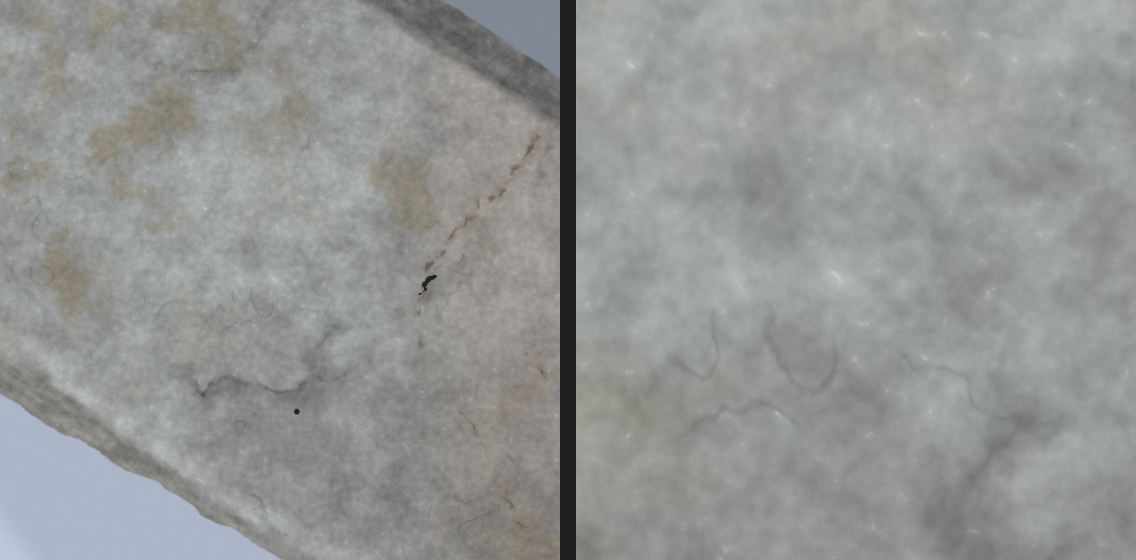
Left: the whole. Right: its middle third, enlarged.
A Shadertoy shader for this texture:

```glsl
#define PALE_STONE vec3(0.632, 0.650, 0.652)
#define GREY_STONE vec3(0.550, 0.556, 0.552)
#define WARM_STONE vec3(0.590, 0.566, 0.546)
#define STAIN vec3(0.505, 0.470, 0.395)
#define SIDE_FACE vec3(0.430, 0.426, 0.418)
#define CRACK_TONE vec3(0.300, 0.275, 0.250)
#define BACKDROP vec3(0.670, 0.710, 0.780)
#define STAIN_SCALE 7.0
#define GRAIN_SCALE 75.0
#define GRAIN_AMOUNT 0.060
#define MOTTLE_AMOUNT 0.065
#define EDGE_SOFTNESS 0.003

vec2 gradient(vec2 cell) {
    vec3 h = fract(vec3(cell.xyx) * vec3(0.1031, 0.1030, 0.0973));
    h += dot(h, h.yzx + 33.33);
    float angle = 6.2832 * fract((h.x + h.y) * h.z);
    return vec2(cos(angle), sin(angle));
}

float gradientNoise(vec2 p) {
    vec2 i = floor(p), f = fract(p);
    vec2 u = f * f * f * (f * (f * 6.0 - 15.0) + 10.0);
    vec2 e = vec2(0.0, 1.0);
    float low = mix(dot(gradient(i), f), dot(gradient(i + e.yx), f - e.yx), u.x);
    float high = mix(dot(gradient(i + e.xy), f - e.xy), dot(gradient(i + e.yy), f - e.yy), u.x);
    return mix(low, high, u.y);
}

float fbm(vec2 p) {
    float sum = 0.0, amplitude = 0.8;
    for (int i = 0; i < 5; i++) {
        sum += amplitude * gradientNoise(p);
        p = mat2(1.6, 1.2, -1.2, 1.6) * p + 7.3;
        amplitude *= 0.55;
    }
    return sum;
}

float segment(vec2 p, vec2 a, vec2 b) {
    vec2 ab = b - a;
    return length(p - a - ab * clamp(dot(p - a, ab) / dot(ab, ab), 0.0, 1.0));
}

float blob(vec2 p, vec2 center, vec2 radius) {
    vec2 q = (p - center) / radius;
    return exp(-dot(q, q));
}

float line(float d, float width) {
    return exp(-d * d / (width * width));
}

// Soft crease below a broken edge, with a lit lip just above it
vec3 addLedge(vec3 color, vec2 p, vec2 a, vec2 b, float strength) {
    float d = segment(p, a, b);
    float broken = smoothstep(-0.25, 0.3, gradientNoise(p * 32.0));
    float shade = 0.12 * line(segment(p + vec2(0.0, 0.009), a, b), 0.020) + 0.17 * broken * line(d, 0.005);
    float lip = line(segment(p - vec2(-0.005, 0.012), a, b), 0.009);
    return color * (1.0 - strength * shade) + 0.045 * strength * lip * broken;
}

vec3 topFace(vec2 p, vec2 w) {
    float broad = fbm(p * 5.0 + 3.0);
    float mottle = fbm(p * 19.0 + 11.0);

    // Pale centre, grey lower hollow, warm right flank
    float pale = 0.25 + 0.75 * blob(w, vec2(0.44, 0.62), vec2(0.25, 0.27))
        + 0.3 * blob(w, vec2(0.1, 0.72), vec2(0.25)) - 0.6 * blob(w, vec2(0.50, 0.25), vec2(0.2, 0.08));
    vec3 color = mix(GREY_STONE, PALE_STONE, clamp(pale + 0.9 * broad + 0.6 * mottle, -0.15, 1.15));
    float warm = smoothstep(-0.08, 0.14, w.x - 0.74 + 0.16 * broad);
    color = mix(color, WARM_STONE + 0.09 * broad, 0.75 * warm);
    color *= 1.0 - 0.09 * smoothstep(0.45, 0.0, p.y) * smoothstep(0.4, 0.9, p.x);

    // Ochre stains gathered in the upper left and along the right flank
    float region = 0.95 * smoothstep(0.56, 0.15, length((w - vec2(0.17, 0.75)) * vec2(0.85, 0.9)))
        * (1.0 - 0.8 * blob(w, vec2(0.45, 0.58), vec2(0.15)))
        + 0.7 * smoothstep(0.75, 0.95, w.x) * smoothstep(0.5, 0.1, w.y);
    float spread = fbm(p * STAIN_SCALE + 21.0) + 0.45 * mottle;
    float stain = region * smoothstep(-0.08, 0.42, spread);
    float patchShape = blob(w, vec2(0.725, 0.65), vec2(0.06, 0.09)) + 0.5 * mottle + 0.25 * broad;
    stain += 0.75 * smoothstep(0.25, 0.75, patchShape) * smoothstep(0.66, 0.70, w.x + 0.02 * mottle);
    color = mix(color, STAIN, 0.8 * clamp(stain, 0.0, 1.0));
    return color + MOTTLE_AMOUNT * mottle;
}

void mainImage(out vec4 fragColor, in vec2 fragCoord) {
    vec2 p = fragCoord / iResolution.xy;
    vec2 wobble = vec2(fbm(p * 9.0), fbm(p * 9.0 + 40.0));
    vec2 w = p + 0.045 * wobble;
    float grain = fbm(p * GRAIN_SCALE);
    vec3 color = topFace(p, w);

    // Ledges across the face
    color = addLedge(color, w, vec2(0.32, 0.35), vec2(0.36, 0.30), 1.3);
    color = addLedge(color, w, vec2(0.36, 0.30), vec2(0.62, 0.33), 0.9);
    color = addLedge(color, w, vec2(0.572, 0.36), vec2(0.575, 0.44), 0.9);
    color = addLedge(color, w, vec2(0.27, 0.87), vec2(0.41, 0.88), 0.7);
    color = addLedge(color, w, vec2(0.41, 0.88), vec2(0.50, 1.0), 0.5);
    color = addLedge(color, w, vec2(0.45, 0.12), vec2(0.52, 0.05), 0.8);

    // Broken cracks inside a brownish halo
    float d = segment(w, vec2(0.75, 0.51), vec2(0.97, 0.75));
    d = min(d, segment(w, vec2(0.745, 0.47), vec2(0.745, 0.36)));
    d = min(d, segment(w, vec2(0.75, 0.49), vec2(0.87, 0.56)) + 0.002);
    d = min(d, segment(w, vec2(0.81, 0.28), vec2(0.95, 0.04)) + 0.003);
    d = min(d, segment(w, vec2(0.93, 0.39), vec2(0.97, 0.34)));
    float gaps = smoothstep(-0.15, 0.35, fbm(p * 28.0 + 5.0));
    color = mix(color, STAIN, 0.38 * line(d, 0.022) * (0.4 + gaps));
    color = mix(color, CRACK_TONE, 0.6 * line(d, 0.0055) * gaps);

    // Faint creases and scattered dark chips
    float crease = line(gradientNoise(w * 13.0 + 2.0), 0.035);
    color -= 0.055 * crease * smoothstep(0.1, 0.4, fbm(p * 8.0 + 60.0));
    color -= 0.10 * smoothstep(0.32, 0.6, gradientNoise(w * 23.0 + 9.0)) * smoothstep(0.0, 0.5, fbm(p * 6.0 + 80.0));

    // Small black pits
    float pit = smoothstep(0.008, 0.003, segment(w + 0.012 * grain, vec2(0.74, 0.48), vec2(0.765, 0.488)));
    pit = max(pit, smoothstep(0.007, 0.003, length(p - vec2(0.53, 0.265))));
    color = mix(color, vec3(0.07), 0.85 * pit);

    // Distances inward from the lower left and upper right outlines
    vec2 o = p + 0.014 * wobble;
    float lower = o.y - 0.290 + 0.565 * o.x;
    float upper = 1.508 - 0.645 * o.x - o.y;
    float lowerRim = lower - mix(0.085, 0.025, smoothstep(0.0, 0.45, p.x)) + 0.02 * wobble.x;
    float upperRim = upper - 0.092 + 0.02 * wobble.y;
    color += 0.065 * line(lowerRim - 0.025, 0.032);

    // Shaded side faces with streaks that follow the outlines
    float streak = fbm(vec2(p.x * 9.0 - p.y * 4.0, (p.y + 0.6 * p.x) * 34.0));
    vec3 side = SIDE_FACE + 0.13 * streak + 0.07 * fbm(p * 30.0);
    color = mix(color, side + vec3(0.085, 0.08, 0.07), smoothstep(0.015, -0.015, lowerRim));
    color = mix(color, side - 0.02, smoothstep(0.016, -0.016, upperRim));
    color += GRAIN_AMOUNT * grain + 0.09 * smoothstep(0.4, 0.8, grain);

    // Smooth blue-grey backdrop, lit at the lower left corner
    vec3 backdrop = mix(BACKDROP, BACKDROP * 0.75, smoothstep(0.7, 1.5, p.x + p.y));
    backdrop += 0.07 * smoothstep(0.03, -0.05, p.x + 0.75 * p.y - 0.07);
    backdrop += 0.006 * fbm(p * 40.0);
    float rock = smoothstep(-EDGE_SOFTNESS, EDGE_SOFTNESS, min(lower, upper));
    fragColor = vec4(mix(backdrop, color, rock), 1.0);
}
```
